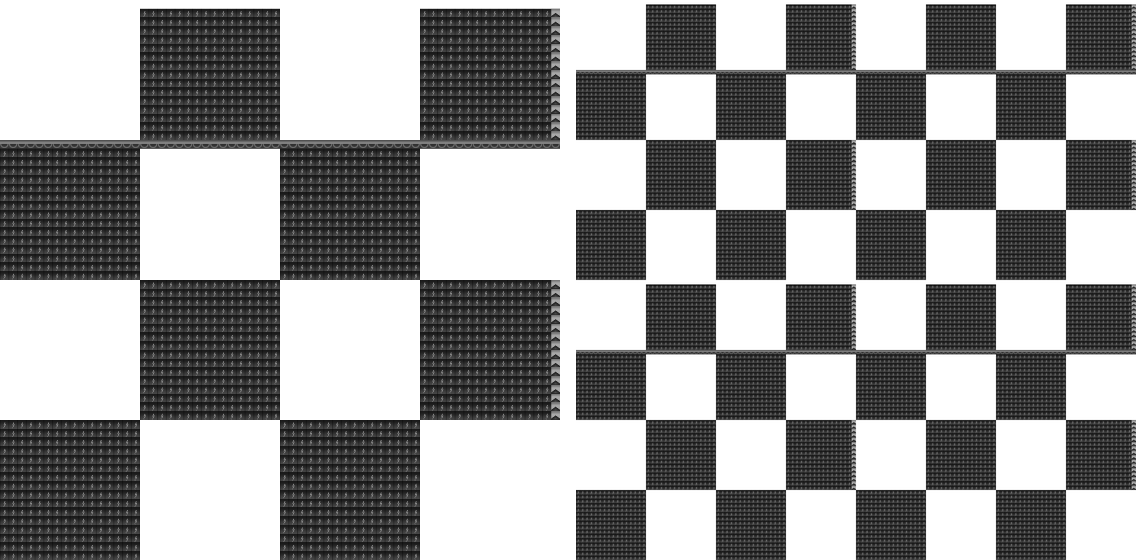
Left, the tile; right, the same tile 2 across and 2 down.
Write a three.js fragment shader that draws this pattern.

```glsl
// Four by four checkerboard of white and dark squares. The dark squares are
// built from small shaded studs, 64 to the canvas side, each with a bright glint.
// A scalloped rail crosses the board and ridged studs trim its right edge.

varying vec2 vUv;

const float STUDS = 64.0;         // studs along one canvas side
const float CHECK = 16.0;         // studs along one check
const float RAIL_ROW = 16.0;      // rows counted from the top
const float BLANK_ROWS = 1.0;     // white rows at the top
const float TRIM_COLUMN = 63.0;
const vec3 WHITE = vec3(1.0);
const float STUD_DARK = 0.10;
const float STUD_LIGHT = 0.27;
const float SEAM_SHADE = 0.68;
const float GLINT = 0.58;
const float RAIL_LIGHT = 0.52;
const float RAIL_DARK = 0.13;
const float TRIM_LIGHT = 0.66;

// Coverage of the side where d is positive, one sample width w wide.
float cover(float d, float w) {
  return clamp(d / w + 0.5, 0.0, 1.0);
}

float band(float x, float start, float end, float w) {
  return cover(x - start, w) * cover(end - x, w);
}

// One on odd checks along an axis, zero on even ones.
float oddCheck(float x, float w) {
  float phase = mod(x, 2.0 * CHECK);
  return cover(0.5 * CHECK - abs(phase - 1.5 * CHECK), w);
}

float segmentDistance(vec2 p, vec2 a, vec2 b) {
  vec2 ab = b - a;
  return length(p - a - ab * clamp(dot(p - a, ab) / dot(ab, ab), 0.0, 1.0));
}

float stroke(vec2 p, vec2 a, vec2 b, float radius, float w) {
  return cover(radius - segmentDistance(p, a, b), w);
}

// Stud: dark at the top, lighter below, with seams and a slanted glint.
float stud(vec2 f, float w) {
  float shade = mix(STUD_DARK, STUD_LIGHT, smoothstep(0.0, 1.0, f.y));
  float seam = max(cover(0.07 - f.x, w), cover(f.x - 0.95, w));
  shade *= mix(1.0, SEAM_SHADE, seam);
  float glint = stroke(f, vec2(0.56, 0.34), vec2(0.47, 0.56), 0.045, w);
  glint = max(glint, stroke(f, vec2(0.61, 0.52), vec2(0.52, 0.74), 0.045, w));
  glint = max(glint, 0.6 * stroke(f, vec2(0.41, 0.86), vec2(0.45, 0.90), 0.04, w));
  return mix(shade, GLINT, glint);
}

// Rail: rounded bright bar above a row of dark scallops.
float rail(vec2 f, float w) {
  float bar = mix(0.30, RAIL_LIGHT, smoothstep(0.0, 0.35, f.y));
  float radius = length((f - vec2(0.5, 0.42)) * vec2(1.0, 0.95));
  float scallop = mix(RAIL_DARK, 0.24, f.y);
  scallop = mix(scallop, 0.42, cover(0.07 - abs(radius - 0.42), w));
  scallop = mix(scallop, RAIL_DARK, cover(f.y - 0.92, w));
  return mix(bar, scallop, cover(f.y - 0.45, w));
}

// Trim: bright ledge over a dark peak.
float trim(vec2 f, float w) {
  float ledge = mix(0.46, TRIM_LIGHT, smoothstep(0.0, 0.4, f.y));
  float slope = f.y - 0.48 - 0.7 * abs(f.x - 0.5);
  float peak = mix(RAIL_DARK, 0.32, smoothstep(0.0, 0.5, slope));
  float shade = mix(ledge, peak, cover(slope, w));
  return mix(shade, RAIL_DARK, cover(f.y - 0.94, w));
}

void main() {
  // Stud units, with rows running down from the top.
  vec2 grid = vec2(vUv.x, 1.0 - vUv.y) * STUDS;
  vec2 f = fract(grid);
  float w = max(max(fwidth(grid.x), fwidth(grid.y)), 0.0001);

  // Checkerboard with its blank top row.
  float column = oddCheck(grid.x, w);
  float row = oddCheck(grid.y, w);
  float dark = mix(column, 1.0 - column, row) * cover(grid.y - BLANK_ROWS, w);

  // Surface of the dark checks, then the rail over everything.
  float surface = mix(stud(f, w), trim(f, w), cover(grid.x - TRIM_COLUMN, w));
  vec3 color = mix(WHITE, vec3(surface), dark);
  float onRail = band(grid.y, RAIL_ROW, RAIL_ROW + 1.0, w);
  color = mix(color, vec3(rail(f, w)), onRail);

  gl_FragColor = vec4(color, 1.0);
}
```
